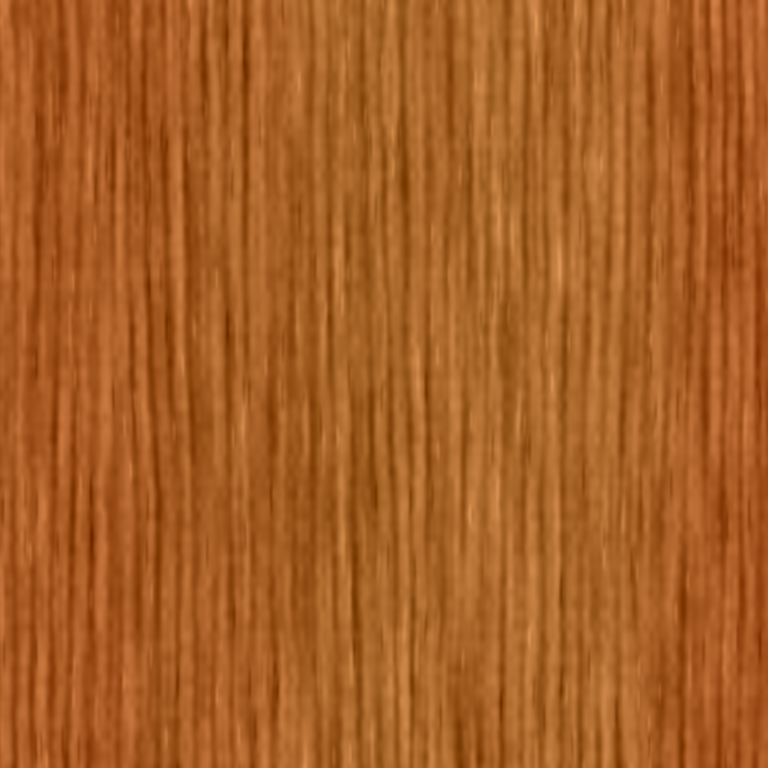
This texture is drawn by a three.js fragment shader. Its source:

```glsl
varying vec2 vUv;

float hash(vec2 p) {
  vec3 q = fract(p.xyx * vec3(0.1031, 0.1030, 0.0973));
  q += dot(q, q.yzx + 33.33);
  return fract((q.x + q.y) * q.z);
}

// Value noise centred on zero
float noise(vec2 p) {
  vec2 cell = floor(p);
  vec2 f = fract(p);
  f = f * f * (3.0 - 2.0 * f);
  float low = mix(hash(cell), hash(cell + vec2(1.0, 0.0)), f.x);
  float high = mix(hash(cell + vec2(0.0, 1.0)), hash(cell + vec2(1.0, 1.0)), f.x);
  return mix(low, high, f.y) - 0.5;
}

// Sparse short upright marks, at most one per cell
float flecks(vec2 uv, vec2 grid, float share, float seed) {
  vec2 p = uv * grid;
  p.y += hash(vec2(floor(p.x), seed));
  vec2 cell = floor(p);
  float present = step(1.0 - share, hash(cell + seed));
  vec2 d = (fract(p) - 0.5) * 2.0;
  float taper = smoothstep(1.0, 0.2, abs(d.y));
  return present * taper * smoothstep(1.0, 0.1, abs(d.x));
}

void main() {
  // Slight sideways wander of the fibres
  vec2 uv = vUv;
  uv.x += 0.005 * noise(vUv * vec2(5.0, 3.0) + 3.0)
        + 0.003 * noise(vUv * vec2(22.0, 14.0) + 41.0);

  // Grain from broad bands down to fine fibres
  float tone = 0.5;
  tone += 0.10 * noise(uv * vec2(20.0, 1.3) + 17.0);
  tone += 0.34 * noise(uv * vec2(84.0, 4.0) + 59.0);
  tone += 0.52 * noise(uv * vec2(128.0, 9.0) + 113.0);
  tone += 0.26 * noise(uv * vec2(140.0, 70.0) + 211.0);
  tone += 0.07 * noise(vUv * vec2(30.0, 110.0) + 307.0);

  // Loosely regular growth lines, narrow and dark between wider pale ridges
  float phase = uv.x * 39.0 + 1.3 * noise(uv * vec2(10.0, 1.0) + 71.0);
  float strength = 0.19 + 0.20 * noise(uv * vec2(26.0, 5.0) + 89.0);
  float ridge = sin(6.2832 * phase);
  tone += strength * (ridge + 0.25 * cos(12.5664 * phase));

  // Dark pores and pale glints
  tone -= 0.30 * flecks(uv, vec2(140.0, 16.0), 0.06, 5.0);
  tone += 0.30 * flecks(uv, vec2(140.0, 24.0), 0.03, 23.0);
  tone += 0.26 * flecks(uv, vec2(115.0, 11.0), 0.04, 47.0);

  // Warm red sides around a golden middle
  float middle = smoothstep(0.0, 0.5, vUv.x) * smoothstep(1.04, 0.74, vUv.x);
  float redness = 0.75 - middle + 0.6 * noise(uv * vec2(14.0, 1.8) + 131.0);
  tone += 0.09 * (middle - 0.6);

  vec3 wood = mix(vec3(0.515, 0.245, 0.025), vec3(0.785, 0.495, 0.26), tone);
  wood += redness * vec3(0.018, -0.032, -0.008);
  gl_FragColor = vec4(clamp(wood, 0.0, 1.0), 1.0);
}
```
